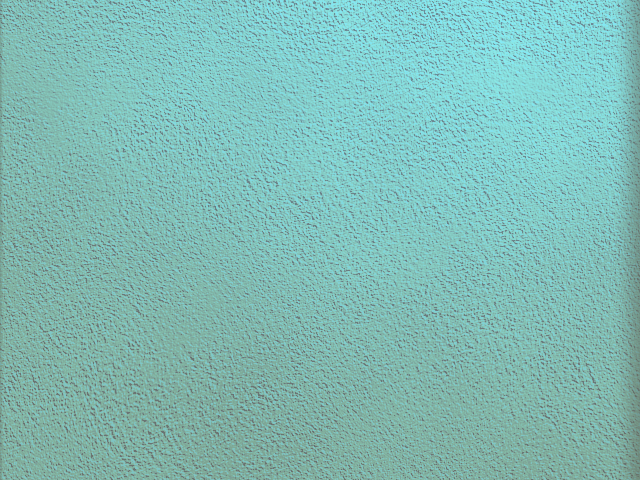
A Shadertoy shader for this texture:

```glsl
// Rough turquoise stucco wall, lit from the upper right, with faint trowel strokes

vec2 gradientAt(ivec2 cell) {
    uvec2 c = uvec2(cell + 4096);
    uint h = c.x * 73856093u ^ c.y * 19349663u;
    h = (h ^ (h >> 15)) * 668265263u;
    h = (h ^ (h >> 13)) * 374761393u;
    h ^= h >> 16;
    float angle = float(h & 65535u) * 6.28319 / 65536.0;
    return vec2(cos(angle), sin(angle));
}

float gradientNoise(vec2 p) {
    ivec2 i = ivec2(floor(p));
    vec2 f = fract(p);
    vec2 u = f * f * f * (f * (f * 6.0 - 15.0) + 10.0);
    float a = dot(gradientAt(i), f);
    float b = dot(gradientAt(i + ivec2(1, 0)), f - vec2(1, 0));
    float c = dot(gradientAt(i + ivec2(0, 1)), f - vec2(0, 1));
    float d = dot(gradientAt(i + ivec2(1, 1)), f - vec2(1, 1));
    return 1.4 * mix(mix(a, b, u.x), mix(c, d, u.x), u.y);
}

mat2 turn(float angle) {
    return mat2(cos(angle), sin(angle), -sin(angle), cos(angle));
}

// Long ridges: diagonal low on the wall, nearly level near the top
float trowelStrokes(vec2 p) {
    vec2 across = vec2(0.85, 0.53);
    vec2 along = vec2(0.53, -0.85);
    float diagonal = gradientNoise(vec2(dot(p, across) * 120.0, dot(p, along) * 20.0));
    float level = gradientNoise(vec2(p.x * 18.0, (p.y + 0.1 * p.x) * 120.0) + 31.0);
    return mix(diagonal, level, smoothstep(0.6, 0.85, p.y));
}

// Height of the plaster: fine grains, coarser lumps and strokes
float plasterHeight(vec2 p) {
    float grains = gradientNoise(turn(0.4) * p * 260.0);
    float grit = gradientNoise(turn(1.1) * p * 175.0 + 43.0);
    float lumps = gradientNoise(turn(0.75) * p * 100.0 + 17.0);
    return 0.5 * grains + 0.5 * grit + 0.45 * lumps + 0.22 * trowelStrokes(p);
}

void mainImage(out vec4 fragColor, in vec2 fragCoord) {
    vec2 uv = fragCoord / iResolution.xy;
    vec2 p = fragCoord / iResolution.y;

    // Bend the strokes into loose arcs
    vec2 bend = vec2(gradientNoise(p * 2.3), gradientNoise(p * 2.3 + 9.0));
    vec2 q = p + 0.04 * bend;

    // Broad light falling from the upper right, slightly blotchy
    float glow = 1.0 - smoothstep(0.0, 1.1, length((uv - vec2(0.76, 1.02)) * vec2(0.9, 1.0)));
    float blotch = gradientNoise(p * 3.1 + 5.0) + 0.5 * gradientNoise(p * 8.0);
    vec3 color = mix(vec3(0.505, 0.685, 0.615), vec3(0.53, 0.87, 0.87), glow);
    color += 0.025 * blotch * vec3(0.4, 1.0, 1.0);

    // Roughness varies gently in patches, with a smoother band below the top
    float patches = gradientNoise(q * 4.0 + 21.0) + 0.9 * gradientNoise(q * 15.0);
    float bandOffset = (uv.y - 0.82 - 0.03 * bend.x) / 0.05;
    float roughness = 1.0 + 0.25 * patches - 0.25 * exp(-bandOffset * bandOffset);
    roughness += 0.15 * smoothstep(0.84, 1.0, uv.y);

    // Relief shading: lit faces turn cyan, half shade blue, deep pits grey
    vec2 towardLight = vec2(0.0017, 0.0024);
    float relief = plasterHeight(q) - plasterHeight(q + towardLight);
    relief *= roughness;
    color += clamp(relief, -0.7, 0.7) * vec3(0.03, 0.15, 0.15);
    vec3 litFace = mix(vec3(0.48, 0.76, 0.79), vec3(0.50, 0.89, 0.97), glow);
    color = mix(color, litFace, 0.65 * smoothstep(0.22, 0.42, relief));
    vec3 halfShade = mix(vec3(0.48, 0.62, 0.62), vec3(0.47, 0.70, 0.76), glow);
    color = mix(color, halfShade, 0.6 * smoothstep(0.15, 0.32, -relief));
    vec3 pitShadow = mix(vec3(0.40, 0.41, 0.41), vec3(0.41, 0.51, 0.56), glow);
    color = mix(color, pitShadow, 0.8 * smoothstep(0.36, 0.6, -relief));

    // Brownish shade along the right border and a thin one on the left
    float rightShade = 0.6 * smoothstep(0.955, 1.015, uv.x);
    float leftShade = 0.3 * (1.0 - smoothstep(0.0, 0.006, uv.x));
    color = mix(color, vec3(0.38, 0.41, 0.36), max(rightShade, leftShade));

    fragColor = vec4(clamp(color, 0.0, 1.0), 1.0);
}
```
